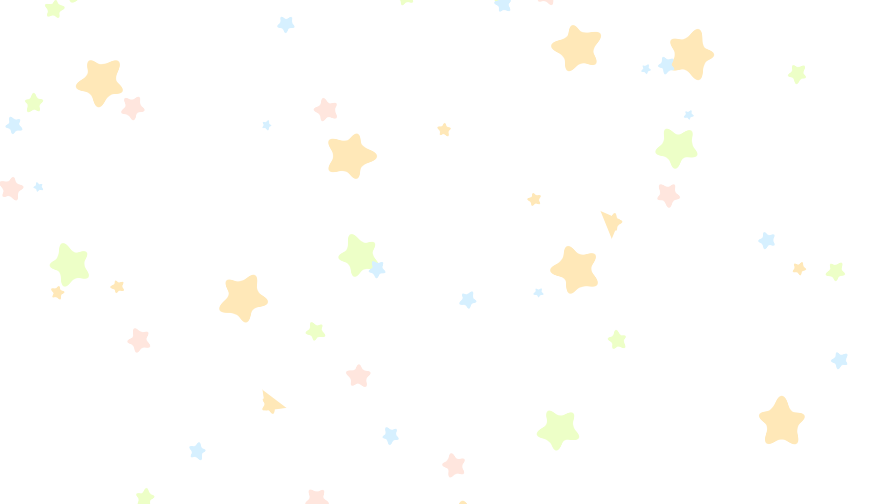
A WebGL 2 fragment shader for this pattern:

```glsl
#version 300 es
precision highp float;

uniform vec2 u_resolution;
out vec4 fragColor;

// Palette
const vec3 PAPER = vec3(1.0);
const vec3 APRICOT = vec3(1.0, 0.91, 0.72);
const vec3 LIME = vec3(0.93, 1.0, 0.78);
const vec3 BLUSH = vec3(1.0, 0.90, 0.87);
const vec3 SKY = vec3(0.84, 0.94, 1.0);

// Star radii, in canvas heights
const float HUGE_STAR = 0.051;
const float LARGE_STAR = 0.044;
const float CUT_STAR = 0.028;
const float MEDIUM_STAR = 0.025;
const float SMALL_STAR = 0.020;
const float TINY_STAR = 0.014;
const float DOT_STAR = 0.010;

// Star outline, relative to its radius
const float BODY = 0.78;
const float POINTS = 0.17;
const float SHARPNESS = 0.03;
const float WOBBLE = 0.045;

const float EDGE_MARGIN = 1.2;
const float TAU = 6.2831853;

vec3 hash3(vec3 p) {
    p = fract(p * vec3(0.1031, 0.1030, 0.0973));
    p += dot(p, p.yxz + 33.33);
    return fract((p.xxy + p.yxx) * p.zyx);
}

mat2 rotation(float angle) {
    float c = cos(angle), s = sin(angle);
    return mat2(c, s, -s, c);
}

// Hand-cut star: layered sines around the angle
float starDistance(vec2 p, float phase) {
    float a = atan(p.y, p.x);
    float outline = BODY + POINTS * cos(5.0 * a) + SHARPNESS * cos(10.0 * a)
        + WOBBLE * (cos(2.0 * a + phase) + 0.7 * cos(3.0 * a - 2.3 * phase));
    return 0.8 * (length(p) - outline);
}

// Star sliced off by a wide, sharp-cornered base
float cutStarDistance(vec2 p, float phase) {
    float base = -0.4 - p.y;
    float sides = dot(vec2(abs(p.x), p.y), vec2(0.70, 0.71)) - 0.46;
    float star = 0.68 * starDistance((p - vec2(0.0, 0.1)) / 0.68, phase);
    return max(base, min(sides, star));
}

// One jittered, turned grid of stars, each kept inside its own cell
vec3 scatter(vec3 under, vec2 p, vec3 ink, float radius, float cell, float seed, bool cut) {
    vec2 grid = rotation(seed * 0.73) * p / cell + seed * vec2(3.37, 5.71);
    vec3 place = hash3(vec3(floor(grid) + 50.0, seed * 7.0));
    vec3 look = hash3(vec3(floor(grid) + 90.0, seed * 11.0));

    float margin = EDGE_MARGIN * radius / cell;
    vec2 center = mix(vec2(margin), vec2(1.0 - margin), place.xy);
    vec2 q = rotation(place.z * TAU) * (fract(grid) - center) * cell / radius;

    float phase = look.x * TAU;
    float d = radius * (cut ? cutStarDistance(q, phase) : starDistance(q, phase));
    float halfPixel = 0.6 / u_resolution.y;
    return mix(under, ink, 1.0 - smoothstep(-halfPixel, halfPixel, d));
}

void main() {
    vec2 p = gl_FragCoord.xy / u_resolution.y;
    vec3 color = PAPER;

    // Large stars first, small ones on top
    color = scatter(color, p, APRICOT, HUGE_STAR, 0.54, 1.0, false);
    color = scatter(color, p, APRICOT, CUT_STAR, 0.75, 2.0, true);
    color = scatter(color, p, LIME, LARGE_STAR, 0.58, 3.0, false);
    color = scatter(color, p, BLUSH, MEDIUM_STAR, 0.47, 4.0, false);
    color = scatter(color, p, LIME, SMALL_STAR, 0.54, 5.0, false);
    color = scatter(color, p, SKY, SMALL_STAR * 0.9, 0.42, 6.0, false);
    color = scatter(color, p, APRICOT, TINY_STAR, 0.58, 7.0, false);
    color = scatter(color, p, SKY, DOT_STAR, 0.60, 8.0, false);

    fragColor = vec4(color, 1.0);
}
```
